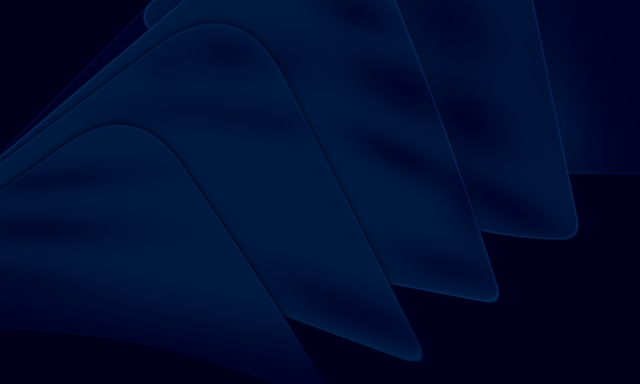
Reproduce this background procedurally as a WebGL 2 fragment shader.

```glsl
#version 300 es
precision highp float;
// Overlapping translucent navy sheets with rounded corners, soft smudges and fine edges.
uniform vec2 u_resolution;
out vec4 outColor;

#define ASPECT 1.67
#define NIGHT vec3(0.0, 0.0, 0.115)
#define SHADE vec3(0.0, 0.004, 0.150)
#define GLOW vec3(0.0, 0.118, 0.265)
#define RIM vec3(0.025, 0.085, 0.13)
#define RIM_WIDTH 0.0025
#define SHADOW_WIDTH 0.006
#define RIB_FREQUENCY 700.0

float smoothMax(float a, float b, float k) {
  float h = max(k - abs(a - b), 0.0) / k;
  return max(a, b) + h * h * k * 0.25;
}

// Approximate signed distance from v to the parabola c.x + c.y*u + c.z*u*u.
float curve(float u, float v, vec3 c) {
  float slope = c.y + 2.0 * c.z * u;
  return (v - c.x - u * (c.y + c.z * u)) / sqrt(1.0 + slope * slope);
}

// Sheet bounded by a top line, a right curve and a bottom curve; radii = (top, bottom).
float sheet(vec2 p, vec2 top, vec3 right, vec3 bottom, vec2 radii) {
  float d = smoothMax(-curve(p.x, p.y, vec3(top, 0.0)), curve(p.y, p.x, right), radii.x);
  return smoothMax(d, curve(p.x, p.y, bottom), radii.y);
}

// Soft sheared blob.
float smudge(vec2 p, vec2 center, vec2 size, float slope) {
  vec2 q = p - center;
  q.y -= slope * q.x;
  q /= size;
  return exp(-dot(q, q));
}

// Fine parallel lines just inside a bottom edge, fading in from x = start.
float ribs(vec2 p, vec3 bottom, float start, float reach) {
  float e = curve(p.x, p.y, bottom);
  float lines = 0.6 + 0.4 * cos(e * RIB_FREQUENCY);
  return lines * exp(-e * e / (reach * reach)) * smoothstep(start, start + 0.25, p.x);
}

// Lays a sheet over what is below it: soft shadow, body, then rim light.
vec3 paint(vec3 under, float d, float light, float rim, float shadow) {
  float px = 1.0 / u_resolution.y;
  float body = 1.0 - smoothstep(-px, px, d);
  float shadowAmount = exp(-max(d, 0.0) / SHADOW_WIDTH) * shadow;
  vec3 below = mix(under, NIGHT * 0.9, shadowAmount);
  vec3 face = mix(SHADE, GLOW, clamp(light, 0.0, 1.0));
  float rimOffset = (d + RIM_WIDTH) / RIM_WIDTH;
  return mix(below, face, body) + RIM * rim * exp(-rimOffset * rimOffset);
}

void main() {
  vec2 p = vec2(gl_FragCoord.x / u_resolution.x * ASPECT, 1.0 - gl_FragCoord.y / u_resolution.y);
  vec3 color = NIGHT;

  // Far right sheet
  float d = sheet(p, vec2(0.398, -1.0), vec3(2.5, 0.0, 0.0), vec3(0.453, 0.0, 0.0), vec2(0.02));
  float light = 0.62 * smudge(p, vec2(1.44, 0.33), vec2(0.12, 0.17), 0.5)
              + 0.2 * smudge(p, vec2(1.43, 0.05), vec2(0.08, 0.25), 0.0);
  color = paint(color, d, light, 0.45, 0.0);

  // Fourth sheet
  vec3 bottom = vec3(-0.381, 1.36, -0.46);
  d = sheet(p, vec2(0.398, -1.0), vec3(1.391, 0.205, 0.0), bottom, vec2(0.02, 0.055));
  light = 0.72 - 0.55 * smudge(p, vec2(1.17, 0.05), vec2(0.12, 0.11), 0.4)
        - 0.65 * smudge(p, vec2(1.22, 0.31), vec2(0.11, 0.085), 0.4)
        - 0.6 * smudge(p, vec2(1.31, 0.53), vec2(0.16, 0.05), 0.5)
        - 0.25 * smudge(p, vec2(1.46, 0.12), vec2(0.09, 0.2), 0.2)
        + 0.2 * ribs(p, bottom, 1.25, 0.012);
  color = paint(color, d, light, 0.7, 0.15);

  // Third sheet
  bottom = vec3(0.546, 0.19, 0.0);
  d = sheet(p, vec2(0.4065, -0.85), vec3(1.0326, 0.405, -0.0644), bottom, vec2(0.02, 0.048));
  light = 0.84 - 0.6 * smudge(p, vec2(0.93, 0.03), vec2(0.1, 0.05), 0.3)
        - 0.7 * smudge(p, vec2(1.05, 0.23), vec2(0.15, 0.075), 0.4)
        - 0.65 * smudge(p, vec2(1.05, 0.41), vec2(0.13, 0.045), 0.45)
        - 0.55 * smudge(p, vec2(1.23, 0.53), vec2(0.07, 0.09), 0.6)
        - 0.5 * smudge(p, vec2(1.18, 0.7), vec2(0.16, 0.05), 0.25)
        - 0.3 * smudge(p, vec2(0.73, 0.16), vec2(0.1, 0.07), 0.1)
        + 0.3 * ribs(p, bottom, 1.0, 0.018);
  color = paint(color, d, light, 0.7, 0.4);

  // Second sheet
  bottom = vec3(0.552, 0.365, 0.0);
  d = sheet(p, vec2(0.424, -0.745), vec3(0.639, 0.51, 0.0), bottom, vec2(0.27, 0.065));
  light = 0.85 - 0.45 * smudge(p, vec2(0.59, 0.14), vec2(0.11, 0.06), 0.1)
        - 0.25 * smudge(p, vec2(0.43, 0.17), vec2(0.06, 0.05), 0.0)
        - 0.32 * smudge(p, vec2(0.67, 0.31), vec2(0.2, 0.045), 0.15)
        - 0.2 * smudge(p, vec2(0.4, 0.29), vec2(0.15, 0.04), 0.0)
        - 0.6 * smudge(p, vec2(0.94, 0.82), vec2(0.24, 0.065), 0.4)
        + 0.4 * ribs(p, bottom, 0.7, 0.03);
  color = paint(color, d, light, 0.35, 0.75);

  // Front sheet, sinking into darkness at its foot
  bottom = vec3(0.859, 0.0, 0.276);
  d = sheet(p, vec2(0.4957, -0.7), vec3(0.163, 0.76, -0.0736), bottom, vec2(0.217, 0.02));
  light = 0.82 - 0.45 * smudge(p, vec2(0.14, 0.47), vec2(0.2, 0.035), -0.1)
        - 0.55 * smudge(p, vec2(0.08, 0.6), vec2(0.22, 0.045), 0.0)
        - 0.35 * smudge(p, vec2(0.03, 0.73), vec2(0.2, 0.05), 0.1);
  light *= 1.0 - smoothstep(0.62, 0.86, p.y - 0.2 * p.x);
  light += 0.25 * ribs(p, bottom, 0.5, 0.012);
  color = paint(color, d, light, 0.3 * (1.0 - smoothstep(0.8, 0.95, p.y)), 0.9);

  outColor = vec4(color, 1.0);
}
```
